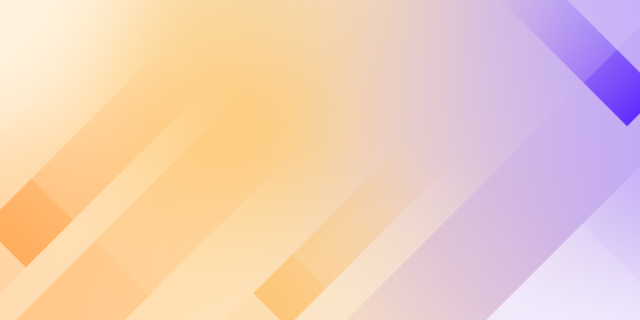
A Shadertoy shader for this background:

```glsl
// Soft amber-to-violet gradient crossed by translucent diagonal bars.

// Base colours
const vec3 CREAM    = vec3(1.00, 0.96, 0.89);
const vec3 PEACH    = vec3(1.00, 0.83, 0.63);
const vec3 AMBER    = vec3(1.00, 0.80, 0.47);
const vec3 APRICOT  = vec3(1.00, 0.87, 0.68);
const vec3 SAND     = vec3(0.97, 0.87, 0.71);
const vec3 IVORY    = vec3(0.99, 0.90, 0.76);
const vec3 BLUSH    = vec3(0.91, 0.82, 0.81);
const vec3 ROSE     = vec3(0.92, 0.83, 0.86);
const vec3 LILAC    = vec3(0.81, 0.72, 0.93);
const vec3 LAVENDER = vec3(0.74, 0.64, 0.99);

// Bar tints
const vec3 ORANGE = vec3(1.00, 0.64, 0.29);
const vec3 HONEY  = vec3(0.99, 0.74, 0.38);
const vec3 DUSK   = vec3(0.76, 0.63, 0.88);
const vec3 MIST   = vec3(0.95, 0.93, 1.00);
const vec3 VIOLET = vec3(0.37, 0.16, 0.99);

const float BLOB_RADIUS = 0.42;
const float GLOW_RADIUS = 0.24;
const float EDGE_PIXELS = 1.4;
const vec2  GLOW_CENTER = vec2(0.78, 0.61);

// Antialiased step, in canvas units
float edge(float at, float x) {
    float w = EDGE_PIXELS / iResolution.y;
    return smoothstep(at - w, at + w, x);
}

float band(float lo, float hi, float x) {
    return edge(lo, x) - edge(hi, x);
}

// Linear ramp from 0 at a to 1 at b; a may exceed b
float ramp(float a, float b, float x) {
    return clamp((x - a) / (b - a), 0.0, 1.0);
}

// Adds one colour and its weight to the running sum
void addBlob(inout vec4 sum, vec2 p, vec2 center, vec3 color) {
    vec2 d = (p - center) / BLOB_RADIUS;
    sum += vec4(color, 1.0) * exp(-dot(d, d));
}

vec3 baseGradient(vec2 p) {
    vec4 sum = vec4(0.0);
    addBlob(sum, p, vec2(0.00, 1.00), CREAM);
    addBlob(sum, p, vec2(0.00, 0.15), PEACH);
    addBlob(sum, p, GLOW_CENTER, AMBER);
    addBlob(sum, p, vec2(0.65, 0.02), APRICOT);
    addBlob(sum, p, vec2(1.02, 1.00), SAND);
    addBlob(sum, p, vec2(1.08, 0.00), IVORY);
    addBlob(sum, p, vec2(1.32, 0.60), BLUSH);
    addBlob(sum, p, vec2(1.50, 0.05), ROSE);
    addBlob(sum, p, vec2(1.64, 0.78), LILAC);
    addBlob(sum, p, vec2(1.95, 0.45), LAVENDER);
    addBlob(sum, p, vec2(2.00, 1.00), LAVENDER);
    vec3 color = sum.rgb / sum.a;

    vec2 d = (p - GLOW_CENTER) / GLOW_RADIUS;
    return mix(color, AMBER, 0.55 * exp(-dot(d, d)));
}

void mainImage(out vec4 fragColor, in vec2 fragCoord) {
    vec2 p = fragCoord / iResolution.y;
    float along = p.x + p.y - 1.0;   // grows toward the upper right
    float across = p.x - p.y + 1.0;  // grows toward the lower right
    vec3 color = baseGradient(p);

    // Pale wedge in the upper left corner
    color = mix(color, CREAM, 0.22 * (1.0 - edge(0.417, across)) * ramp(0.2, -0.6, along));

    // Left orange bar with a denser tip
    float fade = ramp(0.35, -0.755, along);
    float tip = 1.0 - edge(-0.46, along);
    float mask = band(0.656, 0.917, across) * edge(-0.755, along);
    color = mix(color, ORANGE, mask * fade * (0.47 + 0.33 * tip));

    // Light strip and broad band beside it
    fade = ramp(0.45, -0.5, along);
    color = mix(color, CREAM, 0.24 * fade * band(0.917, 1.05, across));
    color = mix(color, ORANGE, fade * (0.17 + 0.10 * tip) * band(1.05, 1.39, across));
    color = mix(color, CREAM, 0.16 * ramp(0.55, -0.3, along) * band(1.39, 1.708, across));

    // Central honey bar with a denser tip
    fade = ramp(0.85, -0.125, along);
    tip = 1.0 - edge(0.117, along);
    mask = band(1.708, 1.92, across) * edge(-0.125, along);
    color = mix(color, HONEY, mask * fade * (0.50 + 0.22 * tip));

    // Pale strip, then the dusky band
    color = mix(color, CREAM, 0.30 * ramp(0.95, 0.1, along) * band(1.92, 2.083, across));
    fade = ramp(-0.1, 0.6, along) * ramp(1.75, 1.0, along);
    color = mix(color, DUSK, 0.28 * fade * band(2.083, 2.52, across));

    // Misty lower right corner, split by one crossing edge
    fade = mix(0.9, 0.2, ramp(0.65, 1.5, along)) - 0.12 * edge(1.12, along);
    fade += 0.25 * ramp(2.6, 3.0, across);
    color = mix(color, MIST, clamp(fade, 0.0, 1.0) * edge(2.52, across));

    // Violet bar descending from the top
    fade = ramp(1.45, 2.354, across);
    mask = band(1.565, 1.773, along) * (1.0 - edge(2.354, across));
    color = mix(color, VIOLET, mask * (0.70 * fade * fade + 0.08 * fade
                                       + 0.20 * edge(2.083, across)));

    // Faint sheen beyond the violet bar
    color = mix(color, MIST, 0.12 * edge(1.773, along) * (1.0 - edge(2.083, across)));

    fragColor = vec4(color, 1.0);
}
```
